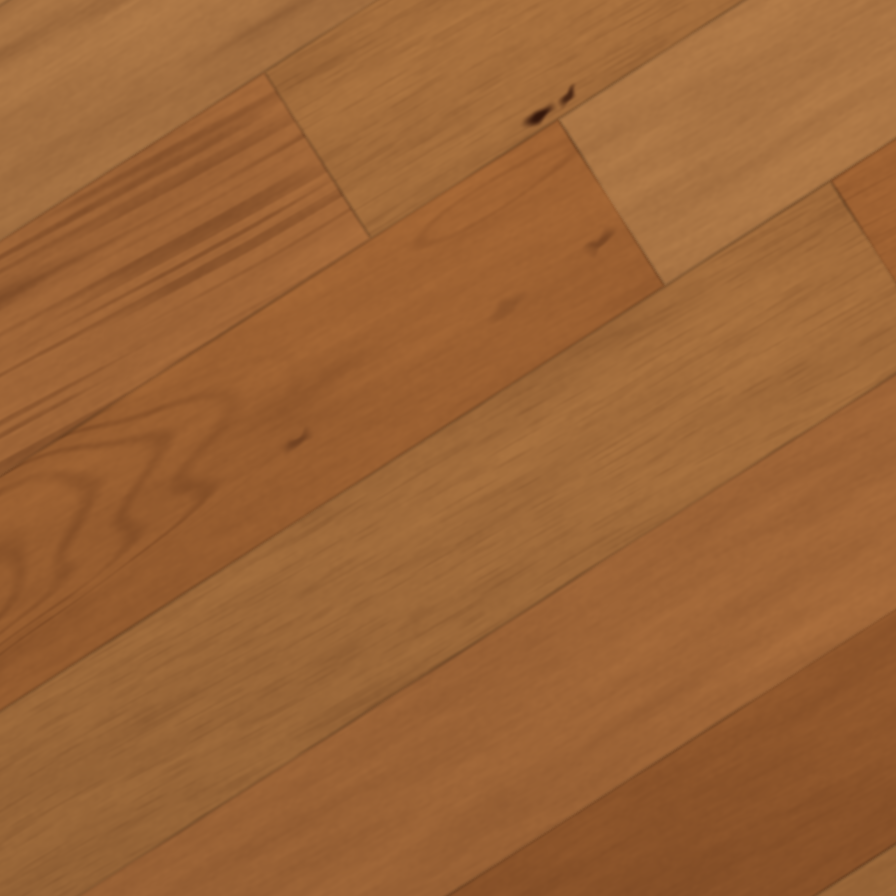
Write a three.js fragment shader that draws this texture.

```glsl
varying vec2 vUv;

const float ANGLE = 0.569;
const float ROW_WIDTH = 0.2212;
const float ROW_OFFSET = 0.490;
const float END_START = 1.211;
const float END_STEP = 0.219;
const float END_DRIFT = 0.0145;
const float SEAM_WIDTH = 0.0038;
const float SEAM_DARK = 0.15;
const float RING_SPACING = 0.095;
const float SPECKLE = 0.035;
const float SOFTNESS = 0.0008;
const vec3 SAND = vec3(0.655, 0.450, 0.262);
const vec3 OAK = vec3(0.622, 0.413, 0.226);
const vec3 AMBER = vec3(0.627, 0.397, 0.215);
const vec3 CHERRY = vec3(0.598, 0.366, 0.186);
const vec3 UMBER = vec3(0.575, 0.346, 0.174);
const vec3 KNOT = vec3(0.20, 0.085, 0.04);

float hash(vec2 p) {
  vec3 q = fract(vec3(p.xyx) * 0.1031);
  q += dot(q, q.yzx + 33.33);
  return fract((q.x + q.y) * q.z);
}

float noise(vec2 p) {
  vec2 i = floor(p), f = fract(p);
  f = f * f * (3.0 - 2.0 * f);
  return mix(mix(hash(i), hash(i + vec2(1.0, 0.0)), f.x),
             mix(hash(i + vec2(0.0, 1.0)), hash(i + 1.0), f.x), f.y);
}

float fbm(vec2 p) {
  float sum = 0.0, amp = 0.53;
  for (int i = 0; i < 4; i++) {
    sum += amp * noise(p);
    p = p * 2.03 + 17.3;
    amp *= 0.5;
  }
  return sum;
}

vec3 plankTone(float row, bool beyond) {
  if (row < -0.5) return OAK;
  if (row < 0.5) return UMBER;
  if (row < 1.5) return AMBER;
  if (row < 2.5) return beyond ? CHERRY : OAK;
  if (row < 3.5) return beyond ? SAND : CHERRY;
  if (row < 4.5) return beyond ? OAK : AMBER;
  return SAND;
}

float blot(vec2 p, vec2 center, vec2 size) {
  vec2 d = p - center;
  d.y += 0.012 * (noise(p * 70.0) - 0.5) - 0.1 * d.x;
  return 1.0 - smoothstep(0.2, 1.0, length(d / size));
}

// Nested blunt arches and one narrow loop of growth rings
float archRings(vec2 p) {
  float bend = p.y - 0.322;
  float b2 = bend * bend;
  float f = p.x + 18.0 * b2 + 3000.0 * b2 * b2 + 0.20 * (noise(p * vec2(7.0, 21.0)) - 0.5);
  float ring = 1.0 - smoothstep(0.0, 0.28, abs(fract(f / RING_SPACING - 0.18) - 0.5));
  ring *= 1.0 - smoothstep(0.57, 0.65, f);
  ring *= 0.5 + 0.9 * noise(p * vec2(14.0, 30.0) + 5.0);
  float wobble = 0.5 * (noise(p * vec2(12.0, 40.0)) - 0.5);
  float loopDist = length((p - vec2(0.878, 0.362)) / vec2(0.10, 0.016)) + wobble;
  return ring + 0.7 * (1.0 - smoothstep(0.0, 0.25, abs(loopDist - 1.0)));
}

vec3 floorColor(vec2 uv) {
  // Plank layout
  float c = cos(ANGLE), s = sin(ANGLE);
  vec2 board = vec2(c * uv.x + s * uv.y, c * uv.y - s * uv.x);
  float across = (board.y + ROW_OFFSET) / ROW_WIDTH;
  float row = floor(across);
  float k = row - 2.0;
  float end = END_START - END_STEP * k - END_DRIFT * k * (k - 1.0) + 0.6 * step(4.5, row);
  bool beyond = board.x > end;
  vec2 seed = vec2(row * 7.3 + 20.0, row * 3.7 + (beyond ? 41.0 : 9.0));

  // Grain at three scales, with fine speckle
  vec2 g = board;
  g.y += 0.016 * (noise(board * vec2(3.0, 8.0) + seed) - 0.5) + 0.05 * board.x;
  float broad = fbm(g * vec2(1.6, 11.0) + seed);
  float medium = fbm(g * vec2(5.0, 50.0) + seed);
  float fine = noise(g * vec2(30.0, 250.0) + seed);
  float shade = 1.0 + 0.16 * (broad - 0.5) + 0.12 * (medium - 0.5) + 0.04 * (fine - 0.5);
  shade += SPECKLE * (noise(board * vec2(150.0, 230.0) + seed) - 0.5);

  // Figure of individual planks
  if (row == 4.0 && !beyond) {
    float stripe = noise(vec2(board.x * 3.0, (g.y + 0.02 * board.x) * 150.0) + seed);
    shade -= 0.17 * smoothstep(0.52, 0.92, stripe) - 0.03;
  } else if (row == 3.0 && !beyond) {
    float patches = smoothstep(0.5, 0.75, fbm(g * vec2(5.0, 22.0) + 3.0));
    shade -= 0.11 * archRings(board) + 0.05 * patches - 0.02;
  } else if (row == 2.0 || row == 4.0) {
    float pores = noise(g * vec2(22.0, 290.0) + seed);
    shade -= 0.06 * smoothstep(0.5, 0.95, pores) - 0.01;
  } else if (row == 5.0) {
    shade -= 0.13 * smoothstep(0.5, 0.72, fbm(g * vec2(1.8, 24.0) + seed));
  }
  vec3 color = plankTone(row, beyond) * pow(vec3(shade), vec3(0.85, 1.05, 1.2));

  // Knots and small flaws
  float knots = blot(board, vec2(0.976, 0.410), vec2(0.026, 0.010));
  knots = max(knots, 0.8 * blot(board, vec2(1.015, 0.411), vec2(0.017, 0.007)));
  knots = max(knots, 0.35 * blot(board, vec2(0.553, 0.249), vec2(0.024, 0.008)));
  knots = max(knots, 0.3 * blot(board, vec2(0.959, 0.255), vec2(0.026, 0.010)));
  knots = max(knots, 0.15 * blot(board, vec2(0.832, 0.250), vec2(0.035, 0.014)));
  color = mix(color, KNOT, knots);

  // Soft, uneven seams between planks
  float side = min(fract(across), 1.0 - fract(across)) * ROW_WIDTH;
  float seam = 1.0 - smoothstep(0.0, SEAM_WIDTH, min(side, abs(board.x - end)));
  color *= 1.0 - SEAM_DARK * seam * (0.3 + 1.2 * noise(board * 14.0));

  // Soft light falling from the upper right
  return color * (0.935 + 0.075 * uv.y + 0.035 * uv.x);
}

void main() {
  vec3 color = vec3(0.0);
  for (int i = 0; i < 4; i++) {
    vec2 corner = vec2(mod(float(i), 2.0), floor(float(i) * 0.5)) - 0.5;
    color += 0.25 * floorColor(vUv + corner * 2.0 * SOFTNESS);
  }
  gl_FragColor = vec4(color, 1.0);
}
```
